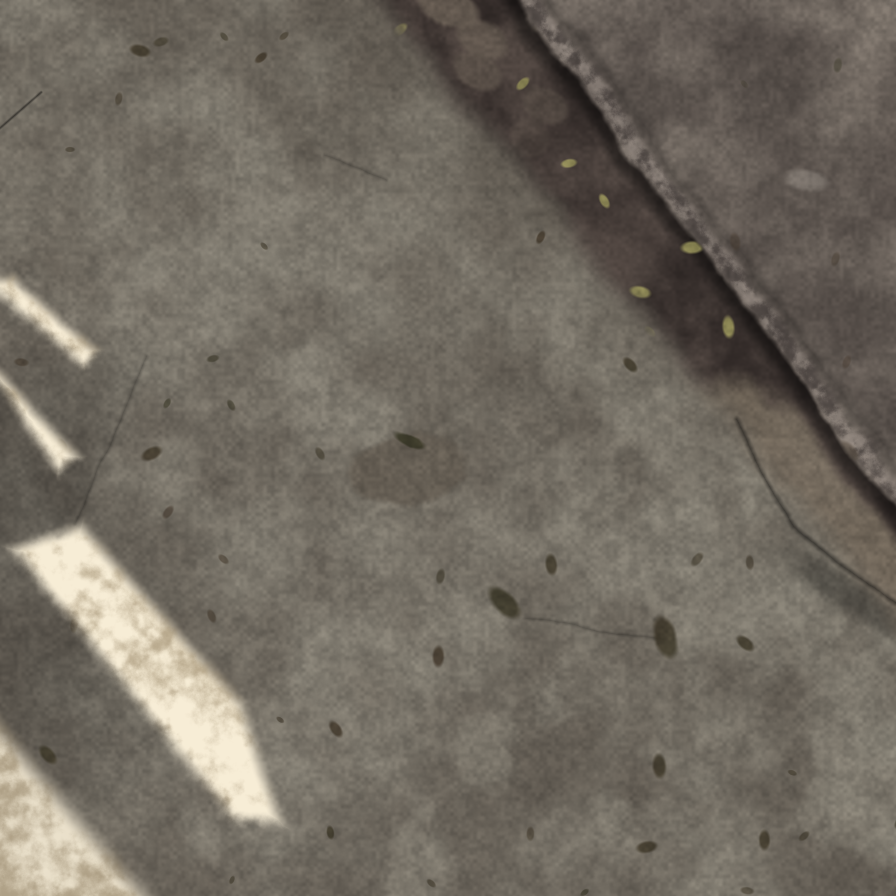
Reproduce this texture procedurally as a WebGL 2 fragment shader.

```glsl
#version 300 es
precision highp float;
uniform vec2 u_resolution;
out vec4 fragColor;

float hash(vec2 p) { return fract(sin(dot(p, vec2(127.1, 311.7))) * 43758.5453); }

float noise(vec2 p) {
  vec2 i = floor(p), f = fract(p);
  f = f * f * (3.0 - 2.0 * f);
  return mix(mix(hash(i), hash(i + vec2(1, 0)), f.x),
             mix(hash(i + vec2(0, 1)), hash(i + vec2(1, 1)), f.x), f.y);
}

float fbm(vec2 p) {
  float sum = 0.0, amp = 0.5;
  for (int i = 0; i < 5; i++) {
    sum += amp * noise(p);
    p = mat2(1.6, 1.2, -1.2, 1.6) * p + 7.3;
    amp *= 0.5;
  }
  return sum;
}

// Signed distance to a line, positive on the left of a to b
float edge(vec2 p, vec2 a, vec2 b) {
  vec2 d = normalize(b - a);
  return dot(p - a, vec2(-d.y, d.x));
}

float quad(vec2 p, vec2 a, vec2 b, vec2 c, vec2 d) {
  return max(max(edge(p, a, b), edge(p, b, c)), max(edge(p, c, d), edge(p, d, a)));
}

float segment(vec2 p, vec2 a, vec2 b) {
  vec2 d = b - a;
  return length(p - a - d * clamp(dot(p - a, d) / dot(d, d), 0.0, 1.0));
}

float ellipse(vec2 p, vec2 center, vec2 radii, float angle) {
  float c = cos(angle), s = sin(angle);
  return length(mat2(c, -s, s, c) * (p - center) / radii);
}

float inside(float d, float soft) { return 1.0 - smoothstep(-soft, soft, d); }

// One randomly turned leaf in some cells of a grid
float litter(vec2 p, float cells, float chance, float size) {
  vec2 id = floor(p * cells);
  vec2 center = (id + 0.3 + 0.4 * vec2(hash(id + 3.1), hash(id + 8.7))) / cells;
  float r = size * (0.6 + 0.6 * hash(id + 5.5));
  float d = ellipse(p, center, vec2(r, r * 0.55), 6.28 * hash(id + 1.9));
  return inside(d - 1.0, 0.3) * step(hash(id + 12.4), chance);
}

void main() {
  vec2 p = gl_FragCoord.xy / u_resolution;
  float broad = fbm(p * 5.0), mottle = fbm(p * 17.0 + 4.0), grit = fbm(p * 75.0);
  vec2 q = p + 0.012 * (vec2(mottle, fbm(p * 19.0 + 31.0)) - 0.5);

  // Concrete slab with stains and pale wear
  vec3 col = mix(vec3(0.38, 0.355, 0.32), vec3(0.52, 0.5, 0.455), smoothstep(0.22, 0.78, 0.5 * broad + 0.5 * mottle));
  float wear = smoothstep(0.52, 0.7, fbm(p * 13.0 + 20.0)) * smoothstep(0.2, 0.9, p.x + 0.5 - p.y);
  col = mix(col, vec3(0.57, 0.55, 0.5), 0.45 * wear);
  float shade = inside(edge(q, vec2(0.085, 0.415), vec2(0.17, 0.61)) * -1.0, 0.02) * inside(abs(p.y - 0.49) - 0.1, 0.05);
  col *= 1.0 - 0.14 * shade;
  col *= 1.0 - 0.16 * inside(length((p - vec2(0.06, 0.27)) * vec2(1.0, 0.8)) - 0.12, 0.12);
  float stain = ellipse(q, vec2(0.455, 0.475), vec2(0.062, 0.038), 0.1) + 0.7 * (mottle - 0.5);
  col = mix(col, vec3(0.37, 0.34, 0.3), 0.75 * inside(stain - 1.0, 0.12));

  // Cracks and a twig
  float crack = min(segment(q, vec2(0.585, 0.31), vec2(0.74, 0.285)), segment(q, vec2(0.085, 0.415), vec2(0.165, 0.6)));
  crack = min(crack, segment(q, vec2(0.36, 0.825), vec2(0.43, 0.8)));
  col *= 1.0 - 0.28 * inside(crack - 0.001, 0.003);
  col *= 1.0 - 0.5 * inside(segment(p, vec2(0.0, 0.857), vec2(0.046, 0.897)) - 0.001, 0.0015);

  // Wet gutter, drying to silt at the lower end
  float curb = (p.x - 0.573 - 0.75 * (1.0 - p.y)) * 0.8 + 0.022 * (mottle - 0.5);
  float bank = (p.x - 0.405 - 0.865 * (1.0 - p.y)) * 0.76 + 0.035 * (mottle - 0.5) + 0.035 * (broad - 0.5);
  float gutter = smoothstep(-0.018, 0.025, bank);
  vec3 wet = mix(vec3(0.2, 0.17, 0.16), vec3(0.31, 0.27, 0.25), smoothstep(0.3, 0.7, mottle));
  float silt = smoothstep(0.575, 0.535, p.y + 0.22 * (p.x - 0.85) + 0.08 * (mottle - 0.5));
  wet = mix(wet, vec3(0.44, 0.4, 0.35) + 0.06 * (mottle - 0.5), silt * smoothstep(0.0, 0.018, -curb - 0.012));
  for (int i = 0; i < 5; i++) {
    float k = float(i);
    vec2 center = vec2(0.5 + 0.028 * k + 0.025 * sin(k * 2.6), 0.99 - 0.036 * k);
    float stone = ellipse(q, center, vec2(0.034 - 0.003 * k, 0.02), -0.45);
    wet = mix(wet, vec3(0.4, 0.36, 0.32), (0.85 - 0.15 * k) * inside(stone - 1.0, 0.18));
  }
  col = mix(col, wet, gutter);
  float rim = min(segment(q, vec2(0.82, 0.53), vec2(0.885, 0.41)), segment(q, vec2(0.885, 0.41), vec2(1.0, 0.33)));
  col *= 1.0 - 0.5 * inside(rim - 0.002, 0.004);
  col *= 1.0 - 0.3 * inside(ellipse(q, vec2(0.95, 0.335), vec2(0.085, 0.018), -0.6) - 1.0, 0.5);

  // Raised block with a shadowed face and worn lip
  col *= 1.0 - 0.45 * smoothstep(-0.022, -0.004, curb);
  vec3 block = mix(vec3(0.33, 0.3, 0.28), vec3(0.49, 0.455, 0.42), smoothstep(0.25, 0.75, 0.4 * broad + 0.6 * mottle));
  block = mix(block, vec3(0.54, 0.51, 0.48), 0.6 * inside(ellipse(q, vec2(0.9, 0.8), vec2(0.022, 0.011), -0.2) - 1.0, 0.3));
  float lip = inside(abs(curb - 0.012) - 0.009, 0.006);
  block = mix(block, mix(vec3(0.3, 0.27, 0.26), vec3(0.58, 0.54, 0.51), smoothstep(0.3, 0.65, grit)), 0.6 * lip);
  block *= 1.0 - 0.2 * inside(abs(curb - 0.03) - 0.004, 0.008);
  float onBlock = smoothstep(-0.003, 0.004, curb);
  col = mix(col, block, onBlock);

  // Fallen leaves, dark on the slab and yellow in the gutter
  float dark = max(litter(p, 9.0, 0.32, 0.011), 0.7 * litter(p + 0.37, 17.0, 0.12, 0.007));
  dark *= (1.0 - gutter) + 0.5 * onBlock;
  dark = max(dark, inside(ellipse(q, vec2(0.562, 0.328), vec2(0.021, 0.01), -0.8) - 1.0, 0.25));
  dark = max(dark, inside(ellipse(q, vec2(0.742, 0.288), vec2(0.021, 0.012), 1.9) - 1.0, 0.25));
  dark = max(dark, inside(ellipse(q, vec2(0.457, 0.508), vec2(0.017, 0.006), -0.4) - 1.0, 0.25));
  col = mix(col, mix(vec3(0.2, 0.2, 0.13), vec3(0.27, 0.21, 0.17), noise(p * 9.0)), 0.8 * dark);
  float yellow = litter(p + 0.11, 21.0, 0.3, 0.011) * gutter * (1.0 - onBlock) * (1.0 - silt);
  col = mix(col, vec3(0.59, 0.57, 0.35), 0.85 * yellow);

  // Fine grain, then slanting patches of sunlight
  col *= 0.8 + 0.25 * grit + 0.15 * noise(p * 230.0);
  vec2 s = p + 0.009 * (vec2(mottle, grit) - 0.5);
  float sun = inside(quad(s, vec2(-0.02, 0.69), vec2(0.015, 0.688), vec2(0.108, 0.607), vec2(0.094, 0.592)), 0.009);
  sun = max(sun, inside(quad(s, vec2(-0.03, 0.615), vec2(0.0, 0.583), vec2(0.087, 0.492), vec2(0.065, 0.476)), 0.01));
  float beam = quad(s, vec2(0.016, 0.388), vec2(0.092, 0.412), vec2(0.39, 0.078), vec2(0.26, 0.088));
  beam = max(beam, edge(s, vec2(0.267, 0.218), vec2(0.315, 0.08)));
  sun = max(sun, inside(beam, 0.011));
  sun = max(sun, 0.9 * inside(edge(s, vec2(0.0, 0.185), vec2(0.16, 0.0)), 0.016));
  vec3 sunlit = mix(vec3(0.72, 0.66, 0.55), vec3(0.97, 0.93, 0.84), smoothstep(0.22, 0.62, 0.5 * grit + 0.5 * mottle));
  fragColor = vec4(mix(col, sunlit, sun), 1.0);
}
```
